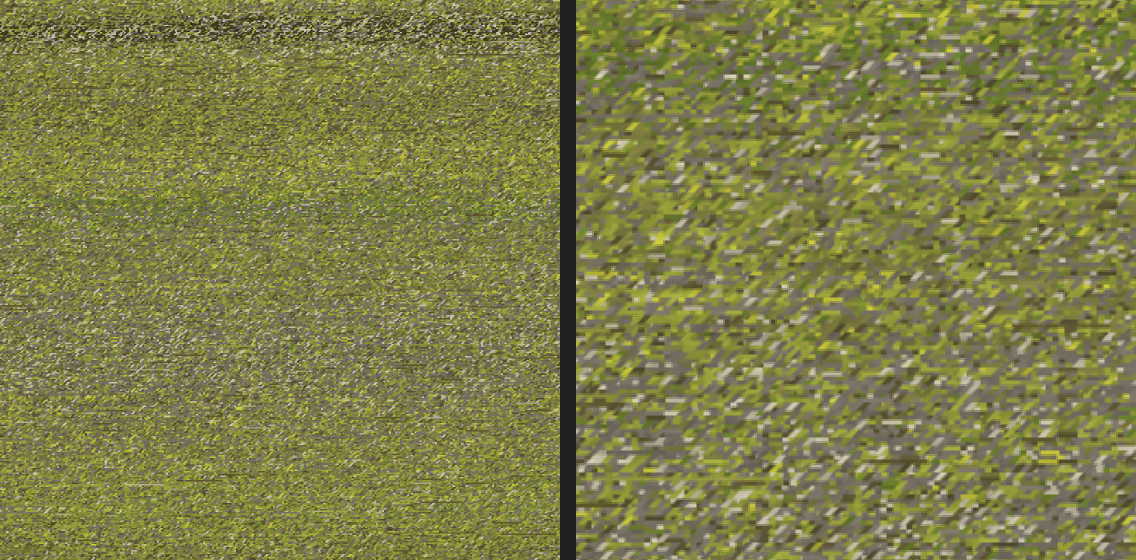
Left, the full canvas; right, a detail of the centre.
Reproduce this texture procedurally as a three.js fragment shader.

```glsl
// Woven field of tiny olive, lime and grey grains in soft horizontal bands.
// Flat and right-leaning cells pick a colour whose odds depend on height;
// sparse thin streaks run across, and four samples per point smooth edges.

varying vec2 vUv;

float hash(vec2 p) {
  return fract(sin(dot(p, vec2(127.1, 311.7))) * 43758.5453);
}

float noise(vec2 p) {
  vec2 i = floor(p);
  vec2 f = fract(p);
  f = f * f * (3.0 - 2.0 * f);
  float low = mix(hash(i), hash(i + vec2(1.0, 0.0)), f.x);
  float high = mix(hash(i + vec2(0.0, 1.0)), hash(i + vec2(1.0, 1.0)), f.x);
  return mix(low, high, f.y);
}

// Soft horizontal band around a height
float band(float y, float center, float width) {
  float d = (y - center) / width;
  return exp(-d * d);
}

// Identity of the grain at p: a short leaning sliver or a flat cell
vec2 grainId(vec2 p) {
  vec2 q = p * vec2(235.0, 192.0);
  float row = floor(q.y);
  float lean = q.x - 1.15 * (fract(q.y) - 0.5) + hash(vec2(row, 4.0));
  vec2 id = vec2(floor(lean), row);
  if (hash(id + 31.0) < 0.33) return id + 500.0;

  q = p * vec2(256.0, 384.0);
  row = floor(q.y);
  id = vec2(floor(q.x + 0.4 * hash(vec2(row, 9.0))), row);
  vec2 wide = vec2(floor(id.x / 3.0), row);
  return hash(wide + 77.0) < 0.2 ? wide + 900.0 : id;
}

// Random colour with odds that change with height
vec3 grainColor(float pick, float y, float drift) {
  float dusk = band(y, 0.947, 0.028);
  float dark = 0.08 + 0.36 * dusk + 0.12 * band(y, 0.80, 0.05)
             + 0.09 * band(y, 0.02, 0.035) + 0.03 * band(y, 0.36, 0.1);
  float pale = 0.04 + 0.10 * band(y, 0.95, 0.045) + 0.10 * band(y, 0.91, 0.015)
             + 0.07 * band(y, 0.39, 0.1);
  float yellow = 0.03 + 0.05 * band(y, 0.71, 0.06) + 0.02 * band(y, 0.2, 0.1);
  float green = 0.03 + 0.32 * band(y, 0.63, 0.035) + 0.06 * band(y, 0.08, 0.06);
  float grey = 0.16 + 0.22 * band(y, 0.36, 0.16) + 0.13 * band(y, 0.61, 0.05)
             + 0.26 * drift;
  float lime = 0.23 + 0.13 * band(y, 0.71, 0.07) + 0.17 * band(y, 0.09, 0.09)
             - 0.12 * dusk;

  if ((pick -= dark) < 0.0) return mix(vec3(0.34, 0.31, 0.19), vec3(0.22, 0.20, 0.11), dusk);
  if ((pick -= pale) < 0.0) return vec3(0.75, 0.72, 0.64);
  if ((pick -= yellow) < 0.0) return vec3(0.73, 0.73, 0.21);
  if ((pick -= green) < 0.0) return vec3(0.39, 0.47, 0.16);
  if ((pick -= max(grey, 0.05)) < 0.0) return vec3(0.45, 0.42, 0.39);
  if ((pick -= lime) < 0.0) return vec3(0.58, 0.61, 0.22);
  return vec3(0.48, 0.475, 0.24);
}

// Thin horizontal runs laid over the grains
vec3 addStreaks(vec3 color, vec2 p) {
  float row = floor(p.y * 384.0);
  for (int i = 0; i < 2; i++) {
    float layer = float(i);
    float x = p.x * (7.0 + 13.0 * layer) + hash(vec2(row, layer + 3.0));
    vec2 id = vec2(floor(x) + 40.0 * layer, row);
    float reach = 0.12 + 0.34 * hash(id + 5.0);
    if (hash(id + 11.0) < 0.024 && abs(fract(x) - 0.5) < reach) {
      float kind = hash(id + 23.0);
      vec3 tint = kind < 0.40 ? vec3(0.45, 0.42, 0.38)
                : kind < 0.62 ? vec3(0.34, 0.31, 0.15)
                : kind < 0.92 ? vec3(0.56, 0.57, 0.23)
                : vec3(0.72, 0.69, 0.57);
      color = mix(color, tint, 0.85);
    }
  }
  return color;
}

vec3 field(vec2 p) {
  vec2 id = grainId(p);
  float row = floor(p.y * 384.0);
  float drift = noise(vec2(p.x * 4.0, row * 0.37)) - 0.5;
  float wobble = 0.02 * (noise(p * vec2(5.0, 30.0)) - 0.5);
  vec3 color = grainColor(hash(id), p.y + wobble, drift);
  color *= 0.88 + 0.24 * hash(id + 53.0);
  color = mix(color, vec3(0.48, 0.48, 0.26), 0.07);
  color = addStreaks(color, p);

  // Faint tone that differs from row to row
  float tone = noise(vec2(p.x * 5.0, row * 7.0)) - 0.5;
  return color * (1.0 + 0.10 * tone + 0.06 * drift);
}

void main() {
  // Four samples spread over a small square
  vec3 color = vec3(0.0);
  for (int i = 0; i < 4; i++) {
    vec2 corner = vec2(mod(float(i), 2.0), floor(float(i) / 2.0)) - 0.5;
    color += field(vUv + corner * 0.001);
  }
  gl_FragColor = vec4(color * 0.25, 1.0);
}
```
